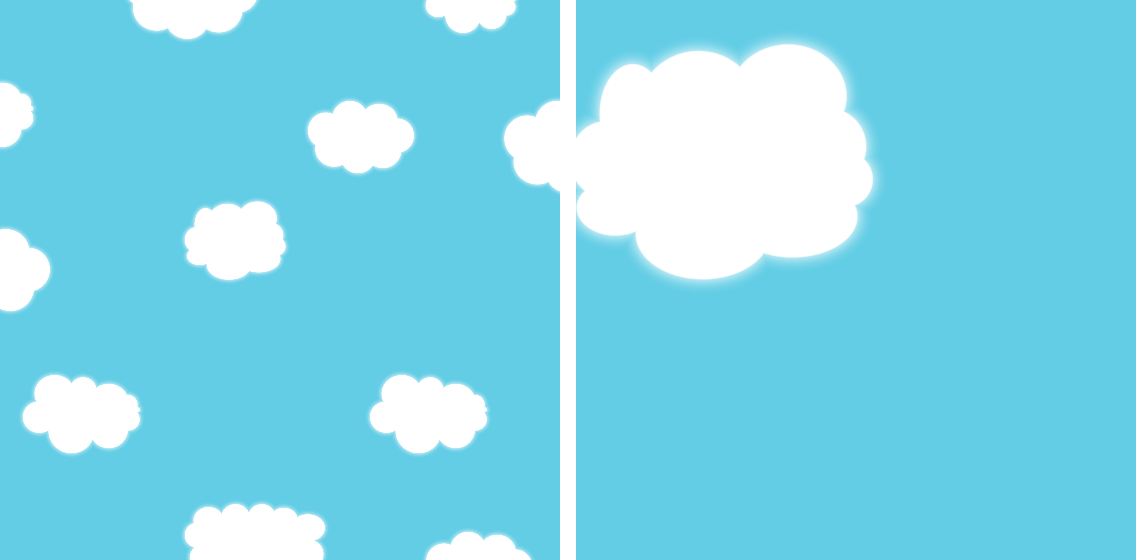
Left: the whole. Right: its middle third, enlarged.
This pattern is drawn by a three.js fragment shader. Its source:

```glsl
// Puffy white clouds with a faint glow, scattered over a flat light blue sky.
varying vec2 vUv;

const vec3 SKY = vec3(0.39, 0.805, 0.90);
const vec3 CLOUD = vec3(1.0);
const float GRID = 768.0;         // drawing units across the canvas
const float EDGE = 0.8;           // half width of the smoothed rim
const float GLOW_REACH = 7.0;     // distance at which the halo ends
const float GLOW_STRENGTH = 0.5;
const float LARGE = 1.27;         // sizes of the scaled clouds
const float SMALL = 0.77;

// Approximate signed distance to an elliptical puff.
float puff(vec2 p, float x, float y, float rx, float ry) {
  vec2 radius = vec2(rx, ry);
  vec2 q = (p - vec2(x, y)) / radius;
  float k = length(q);
  return k * (k - 1.0) / max(length(q / radius), 0.0001);
}

// Long cloud with a lumpy tail on the right.
float trailingCloud(vec2 p, vec2 center, float size) {
  p = (p - center) / size;
  float d = puff(p, 4.0, 3.0, 55.0, 32.0);
  d = min(d, puff(p, -36.0, 28.0, 28.0, 26.0));
  d = min(d, puff(p, 3.0, 32.0, 19.0, 19.0));
  d = min(d, puff(p, 38.0, 15.0, 28.0, 27.0));
  d = min(d, puff(p, 64.0, 13.0, 14.0, 14.0));
  d = min(d, puff(p, 77.0, 6.0, 4.0, 4.0));
  d = min(d, puff(p, 64.0, -7.0, 17.0, 16.0));
  d = min(d, puff(p, 38.0, -20.0, 27.0, 27.0));
  d = min(d, puff(p, -13.0, -22.0, 32.0, 32.0));
  d = min(d, puff(p, -57.0, -4.0, 23.0, 22.0));
  return d * size;
}

// Oval cloud ringed by seven even puffs.
float ovalCloud(vec2 p, vec2 center, float size) {
  p = (p - center) / size;
  float d = puff(p, 0.0, 0.0, 45.0, 30.0);
  d = min(d, puff(p, -48.0, 8.0, 25.0, 25.0));
  d = min(d, puff(p, -15.0, 24.0, 25.0, 25.0));
  d = min(d, puff(p, 25.0, 20.0, 26.0, 25.0));
  d = min(d, puff(p, 49.0, 1.0, 24.0, 24.0));
  d = min(d, puff(p, 30.0, -18.0, 26.0, 26.0));
  d = min(d, puff(p, -4.0, -26.0, 25.0, 25.0));
  d = min(d, puff(p, -37.0, -17.0, 26.0, 25.0));
  return d * size;
}

// Broad cloud with a scalloped top, cut off by the lower border.
float broadCloud(vec2 p, vec2 center) {
  p -= center;
  float d = puff(p, 0.0, -4.0, 78.0, 48.0);
  d = min(d, puff(p, -64.0, 36.0, 21.0, 19.0));
  d = min(d, puff(p, -27.0, 40.0, 20.0, 19.0));
  d = min(d, puff(p, 9.0, 41.0, 19.0, 18.0));
  d = min(d, puff(p, 39.0, 36.0, 20.0, 18.0));
  d = min(d, puff(p, 72.0, 26.0, 24.0, 19.0));
  d = min(d, puff(p, -78.0, 16.0, 19.0, 18.0));
  d = min(d, puff(p, -70.0, -15.0, 20.0, 20.0));
  return min(d, puff(p, 74.0, -10.0, 20.0, 20.0));
}

// Compact, nearly square cloud with uneven puffs.
float chunkyCloud(vec2 p, vec2 center) {
  p -= center;
  float d = puff(p, 0.0, 2.0, 50.0, 35.0);
  d = min(d, puff(p, -40.0, 22.0, 15.5, 23.0));
  d = min(d, puff(p, -10.0, 24.0, 28.0, 27.0));
  d = min(d, puff(p, 31.0, 30.0, 27.0, 24.0));
  d = min(d, puff(p, 49.0, 7.0, 18.0, 18.0));
  d = min(d, puff(p, 57.0, -8.0, 13.0, 13.0));
  d = min(d, puff(p, 33.0, -25.0, 30.0, 19.0));
  d = min(d, puff(p, -8.0, -33.0, 31.0, 21.0));
  d = min(d, puff(p, -48.0, -21.0, 18.0, 13.0));
  return min(d, puff(p, -52.0, 1.0, 17.0, 18.0));
}

float cloudDistance(vec2 p) {
  float d = min(broadCloud(p, vec2(350.0, 18.0)), chunkyCloud(p, vec2(322.0, 438.0)));

  // Twin clouds in the lower half, then the two cut by the borders.
  for (int i = 0; i < 2; i++) {
    d = min(d, trailingCloud(p, vec2(111.0 + 476.0 * float(i), 200.0), 1.0));
  }
  d = min(d, trailingCloud(p, vec2(-35.0, 613.0), 1.0));
  d = min(d, trailingCloud(p, vec2(645.0, 764.0), SMALL));

  // Oval clouds, the large ones cut by the borders.
  d = min(d, ovalCloud(p, vec2(495.0, 581.0), 1.0));
  d = min(d, ovalCloud(p, vec2(657.0, -10.0), 1.0));
  d = min(d, ovalCloud(p, vec2(784.0, 568.0), LARGE));
  d = min(d, ovalCloud(p, vec2(-24.0, 397.0), LARGE));
  return min(d, ovalCloud(p, vec2(262.0, 779.0), LARGE));
}

void main() {
  float d = cloudDistance(vUv * GRID);
  float falloff = clamp(1.0 - d / GLOW_REACH, 0.0, 1.0);
  float glow = GLOW_STRENGTH * falloff * falloff;
  float body = 1.0 - smoothstep(-EDGE, EDGE, d);
  gl_FragColor = vec4(mix(SKY, CLOUD, max(body, glow)), 1.0);
}
```
